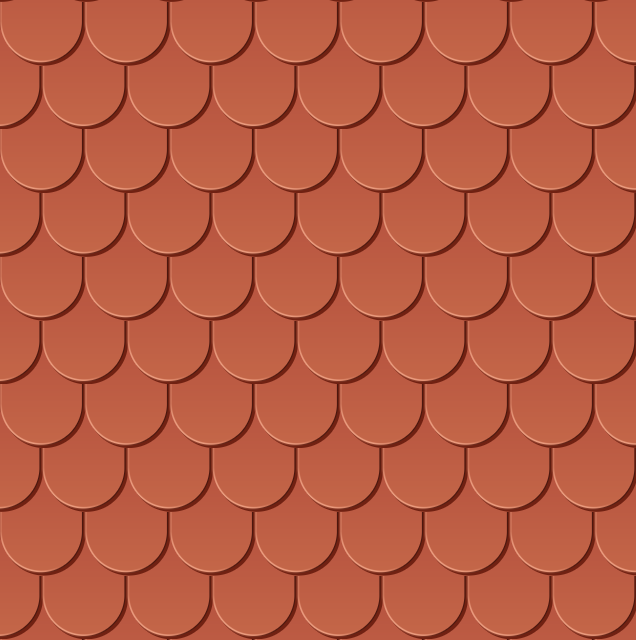
This pattern is drawn by a WebGL 2 fragment shader. Its source:

```glsl
#version 300 es
precision highp float;
// Round-ended clay roof tiles in staggered, overlapping rows.
// Each row is a distance field (half disc plus strip) with an offset shadow,
// a bevelled rim and a lit lower-left edge, laid over the row beneath it.

uniform vec2 u_resolution;
out vec4 outColor;

// Layout, in units of the canvas height
const vec2  PITCH         = vec2(0.1328, 0.0996);  // tile spacing, row spacing
const vec2  ORIGIN        = vec2(0.1306, 0.0010);  // foot of a tile in row 0
const float RADIUS        = 0.0638;
const float FOOT          = 0.0053;                // face height above row foot
const vec2  SHADOW_OFFSET = vec2(0.0046, -0.0043);
const float SHADOW_GROW   = 0.0009;
const float RIM_WIDTH     = 0.0021;
const float EDGE_WIDTH    = 0.0026;                // lit edge inside the face
const vec2  LIGHT_DIR     = vec2(-0.6, -0.8);
const float FADE_ROWS     = 1.6;                   // gradient length in rows

// Colours
const vec3 CLAY_LOW  = vec3(0.770, 0.405, 0.285);
const vec3 CLAY_HIGH = vec3(0.720, 0.330, 0.250);
const vec3 SHADOW    = vec3(0.440, 0.130, 0.070);
const vec3 RIM_DARK  = vec3(0.260, 0.080, 0.050);
const vec3 RIM_LIT   = vec3(0.600, 0.280, 0.200);
const vec3 HIGHLIGHT = vec3(0.920, 0.610, 0.495);

// Vector from the spine of a tile: below it a disc, above it a strip
vec2 fromSpine(vec2 p) {
    return vec2(p.x, min(p.y - FOOT - RADIUS, 0.0));
}

// Antialiased inside of a distance field
float coverage(float d, float pixel) {
    return clamp(0.5 - d / pixel, 0.0, 1.0);
}

// Clay gradient by height above the foot of a tile, in rows
vec3 clay(float rows) {
    return mix(CLAY_LOW, CLAY_HIGH, clamp(rows / FADE_ROWS, 0.0, 1.0));
}

void main() {
    float pixel = 1.0 / u_resolution.y;
    vec2 uv = gl_FragCoord.xy * pixel - ORIGIN;

    // Row and tile coordinates, every second row shifted by half a tile
    float row = floor(uv.y / PITCH.y);
    float x = uv.x + 0.5 * PITCH.x * mod(row, 2.0);
    x -= PITCH.x * round(x / PITCH.x);
    vec2 local = vec2(x, uv.y - row * PITCH.y);
    float height = local.y / PITCH.y;

    // Nearest face and shadow among this tile and its neighbours
    float face = 1.0;
    float shadow = 1.0;
    vec2 normal = vec2(0.0);
    for (int i = -1; i <= 1; i++) {
        vec2 p = local - vec2(float(i) * PITCH.x, 0.0);
        shadow = min(shadow, length(fromSpine(p - SHADOW_OFFSET)) - RADIUS - SHADOW_GROW);
        vec2 q = fromSpine(p);
        float d = length(q) - RADIUS;
        if (d < face) {
            face = d;
            normal = q / max(length(q), 1e-5);
        }
    }

    // Row beneath, then the shadow with the rim next to the face
    float shadowMask = coverage(shadow, pixel);
    vec3 color = mix(clay(height + 1.0), SHADOW, shadowMask);
    vec3 rim = mix(RIM_LIT, RIM_DARK, smoothstep(-0.35, 0.75, normal.x));
    float rimMask = 1.0 - smoothstep(0.4 * RIM_WIDTH, 1.4 * RIM_WIDTH, face);
    color = mix(color, rim, 0.8 * rimMask * shadowMask);

    // Face with its lit edge
    float lit = smoothstep(0.35, 0.95, dot(normal, LIGHT_DIR));
    float edge = smoothstep(-1.4 * EDGE_WIDTH, -0.5 * EDGE_WIDTH, face);
    vec3 top = mix(clay(height), HIGHLIGHT, lit * edge);
    color = mix(color, top, coverage(face, pixel));

    outColor = vec4(color, 1.0);
}
```
